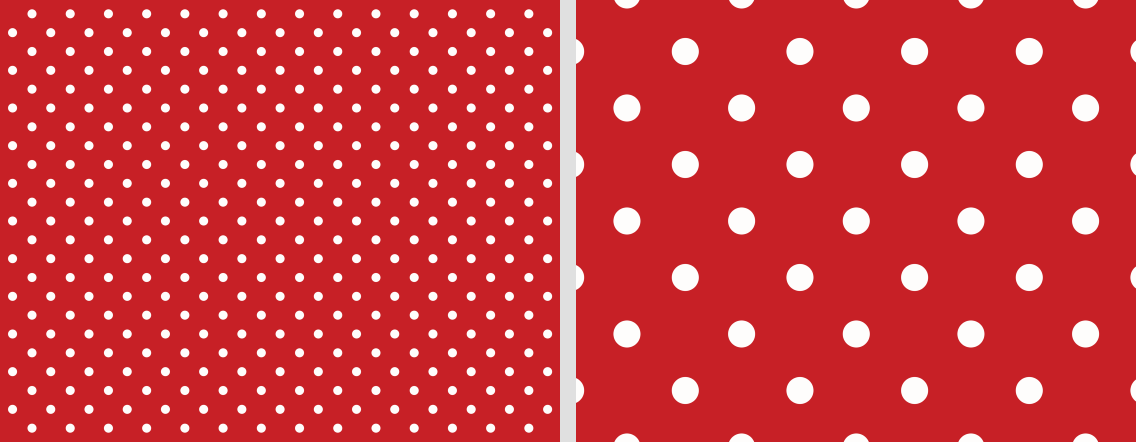
Left, the full canvas; right, a detail of the centre.
Reproduce this pattern procedurally as a Shadertoy shader.

```glsl
// White polka dots in staggered rows on a plain red ground.

// Lengths are fractions of the canvas height.
const vec2  PITCH      = vec2(0.08647, 0.04261); // dot spacing, row spacing
const vec2  FIRST_DOT  = vec2(0.0724, 0.0313);   // lowest left dot centre
const float ROW_SHIFT  = -0.0440;                // sideways step of odd rows
const float DOT_RADIUS = 0.0102;
const float EDGE_PX    = 1.3;                    // edge softness in pixels

const vec3 RED   = vec3(0.780, 0.125, 0.148);
const vec3 WHITE = vec3(0.996, 0.994, 0.988);

// Signed distance to the nearest dot of the staggered rows.
float dotDistance(vec2 p) {
    p -= FIRST_DOT;
    float row = floor(p.y / PITCH.y + 0.5);
    p.x -= ROW_SHIFT * mod(row, 2.0);
    vec2 cell = vec2(floor(p.x / PITCH.x + 0.5), row);
    return length(p - cell * PITCH) - DOT_RADIUS;
}

void mainImage(out vec4 fragColor, in vec2 fragCoord) {
    vec2 p = fragCoord / iResolution.y;
    float halfEdge = 0.5 * EDGE_PX / iResolution.y;

    // Dots over the ground
    float coverage = 1.0 - smoothstep(-halfEdge, halfEdge, dotDistance(p));
    fragColor = vec4(mix(RED, WHITE, coverage), 1.0);
}
```
